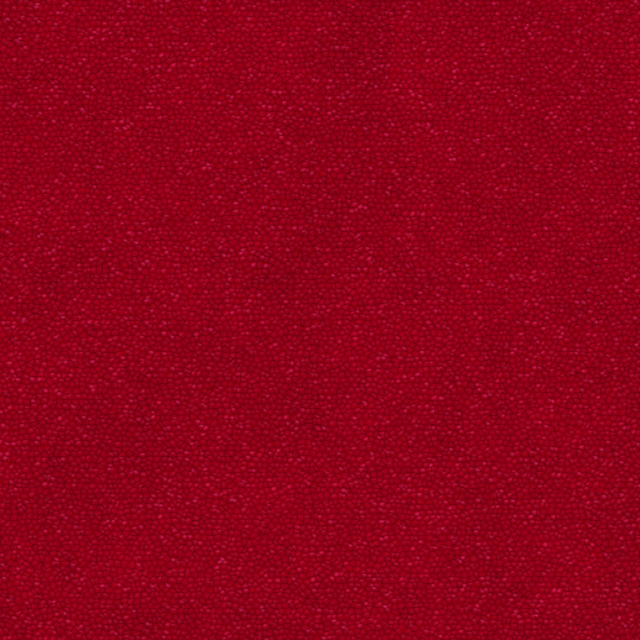
Write a Shadertoy shader that draws this texture.

```glsl
// Deep red crepe fabric: small rounded loops packed in staggered, jittered rows.
// Cell distances shade each loop and the dark gaps between loops; tilted
// pink glints are added on top of the loops, with a faint broad mottling.

#define LOOPS vec2(104.0, 122.0)  // loops across and up the canvas
#define JITTER 0.72               // irregularity of loop positions
#define GAP_RED 0.43              // red level in the seams
#define LOOP_RED 0.575            // red level on the loops
#define PIT_DEPTH 0.13            // darkening where three loops meet
#define GLINT_SIZE vec2(0.36, 0.17)
#define GLINT_TILT 1.5            // spread of glint angles, radians
#define GLINT_GAIN 1.5
#define SHEEN vec3(0.085, 0.052, 0.105)
#define MOTTLE 0.028

vec4 hash42(vec2 p) {
    vec4 q = fract(p.xyxy * vec4(0.1031, 0.1030, 0.0973, 0.1099));
    q += dot(q, q.wzxy + 33.33);
    return fract((q.xxyz + q.yzzw) * q.zywx);
}

float valueNoise(vec2 p) {
    vec2 cell = floor(p), f = fract(p);
    f = f * f * (3.0 - 2.0 * f);
    float low = mix(hash42(cell).x, hash42(cell + vec2(1, 0)).x, f.x);
    float high = mix(hash42(cell + vec2(0, 1)).x, hash42(cell + vec2(1, 1)).x, f.x);
    return mix(low, high, f.y);
}

// Soft elongated highlight, tilted by a random angle.
float glint(vec2 offset, vec4 rnd) {
    float angle = (rnd.z - 0.5) * GLINT_TILT;
    float c = cos(angle), s = sin(angle);
    vec2 q = vec2(c * offset.x + s * offset.y, c * offset.y - s * offset.x);
    q /= GLINT_SIZE * mix(0.8, 1.3, rnd.y);
    return exp(-dot(q, q)) * rnd.w * rnd.w;
}

vec3 fabric(vec2 uv) {
    vec2 p = uv * LOOPS;
    p += 0.5 * (vec2(valueNoise(p * 0.3), valueNoise(p * 0.3 + 71.0)) - 0.5);

    // Three nearest loops, and the glints of all loops around.
    vec3 near = vec3(9.0);
    vec4 loopRnd = vec4(0.0);
    float shine = 0.0;
    for (int j = -1; j <= 1; j++) {
        float row = floor(p.y) + float(j);
        float stagger = 0.5 * mod(row, 2.0);
        for (int i = -1; i <= 1; i++) {
            float column = floor(p.x - stagger) + float(i);
            vec4 rnd = hash42(vec2(column, row) + 200.0);
            vec2 center = vec2(column + stagger, row) + 0.5 + JITTER * (rnd.xy - 0.5);
            vec2 offset = p - center;
            float d = length(offset);
            if (d < near.x) {
                near = vec3(d, near.xy);
                loopRnd = rnd;
            } else if (d < near.y) {
                near = vec3(near.x, d, near.y);
            } else {
                near.z = min(near.z, d);
            }
            shine += glint(offset - vec2(0.0, 0.12), rnd.yxzw);
        }
    }

    // Loop body, seams and pits.
    float body = smoothstep(-0.1, 0.3, near.y - near.x);
    float red = mix(GAP_RED, LOOP_RED, body) + 0.045 * (loopRnd.z - 0.5);
    float pit = 1.0 - smoothstep(0.0, 0.26, near.z - near.x);
    red -= PIT_DEPTH * pit * valueNoise(p * 0.6 + 19.0);

    // Broad mottling and fine fibre grain.
    red += MOTTLE * (valueNoise(uv * 9.0) + valueNoise(uv * 27.0 + 5.0) - 1.0);
    red += 0.03 * (valueNoise(p * 2.3) - 0.5);

    // Pale sheen: a few loops glow as a whole, most carry a thin glint.
    float glow = smoothstep(0.86, 1.0, loopRnd.w) * (1.0 - smoothstep(0.1, 0.5, near.x));
    float dome = 0.28 * body * (1.0 - smoothstep(0.0, 0.5, near.x));
    float sheen = GLINT_GAIN * shine + 0.7 * glow + dome;
    return vec3(red, 0.0, 0.145 * red) + SHEEN * sheen;
}

void mainImage(out vec4 fragColor, in vec2 fragCoord) {
    // Four samples per pixel keep the fine seams smooth.
    vec3 color = vec3(0.0);
    for (int k = 0; k < 4; k++) {
        vec2 shift = vec2(k % 2, k / 2) * 0.5 - 0.25;
        color += fabric((fragCoord + shift) / iResolution.y);
    }
    fragColor = vec4(clamp(color * 0.25, 0.0, 1.0), 1.0);
}
```
